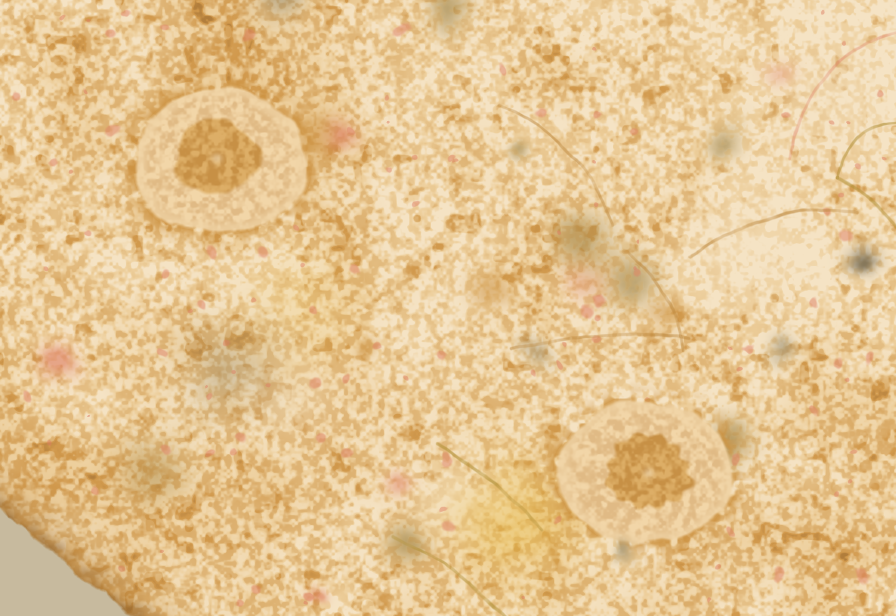
Give the GLSL for this texture, as a WebGL 1 fragment shader.

```glsl
precision highp float;
// Aged parchment ground with two pale discs, soft stains, thin veins and a torn corner.
// Layered value noise sets a cream-to-ochre tone; warped round stains and bowed segments
// place the details in units of canvas height.
uniform vec2 u_resolution;

#define GRAIN_SCALE 105.0
#define GRAIN_AMOUNT 0.50
#define MOTTLE_AMOUNT 0.62
#define WARP_AMOUNT 0.044
#define VEIN_WIDTH 0.0022
#define OCHRE vec3(0.80, 0.57, 0.25)
#define OLIVE vec3(0.64, 0.53, 0.29)
#define GREY vec3(0.60, 0.55, 0.43)
#define PINK vec3(0.87, 0.50, 0.39)
#define YELLOW vec3(0.91, 0.74, 0.30)
#define CREAM vec3(0.96, 0.89, 0.77)
#define BROWN vec3(0.54, 0.36, 0.15)

vec2 p, w; // plain and warped position
float grain;

float hash(vec2 s) {
  vec3 q = fract(s.xyx * 0.1031);
  q += dot(q, q.yzx + 33.33);
  return fract((q.x + q.y) * q.z);
}

float noise(vec2 s) {
  vec2 i = floor(s), f = fract(s);
  f *= f * (3.0 - 2.0 * f);
  return mix(mix(hash(i), hash(i + vec2(1, 0)), f.x),
             mix(hash(i + vec2(0, 1)), hash(i + 1.0), f.x), f.y);
}

float fbm(vec2 s) {
  float sum = 0.0, amp = 0.5;
  for (int i = 0; i < 5; i++) {
    sum += amp * noise(s);
    s = mat2(1.6, 1.2, -1.2, 1.6) * s + 17.3;
    amp *= 0.5;
  }
  return sum;
}

// Soft round stain, 1 at its centre
float blob(float x, float y, float radius) {
  vec2 d = (w - vec2(x, y)) / radius;
  return exp(-1.4 * dot(d, d));
}

// Broken thin line from a to b, bowed sideways
float vein(float ax, float ay, float bx, float by, float bow) {
  vec2 q = mix(p, w, 0.35) - vec2(ax, ay), ab = vec2(bx - ax, by - ay);
  float h = clamp(dot(q, ab) / dot(ab, ab), 0.0, 1.0);
  float d = length(q - ab * h - vec2(-ab.y, ab.x) * bow * 4.0 * h * (1.0 - h));
  return (1.0 - smoothstep(0.4, 1.8, d / VEIN_WIDTH)) * (0.4 + 0.6 * noise(p * 60.0));
}

vec3 toneRamp(float t) {
  vec3 c = mix(CREAM, vec3(0.93, 0.81, 0.61), smoothstep(0.0, 0.4, t));
  c = mix(c, vec3(0.87, 0.70, 0.45), smoothstep(0.35, 0.68, t));
  c = mix(c, vec3(0.82, 0.60, 0.30), smoothstep(0.64, 0.95, t));
  return mix(c, vec3(0.67, 0.47, 0.22), smoothstep(0.95, 1.4, t));
}

// Pale disc with a lobed core and a speckled halo
vec3 disc(vec3 col, vec2 c, vec2 core, float lobes) {
  float wob = 0.12 * noise(p * 16.0) + 0.05 * noise(p * 55.0);
  float d = length((p - c) / vec2(0.14, 0.117)) + wob - 1.085;
  float halo = exp(-abs(d - 0.04) * 11.0) * smoothstep(0.32, 0.68, noise(p * 75.0));
  col = mix(col, OCHRE, 0.8 * halo);
  vec3 body = mix(vec3(0.88, 0.73, 0.52), vec3(0.95, 0.84, 0.66), grain);
  body = mix(body, vec3(0.94, 0.83, 0.65), 0.65 * smoothstep(-0.17, -0.04, d));
  vec2 k = (p - core) / vec2(0.067, 0.06);
  float kd = length(k) + lobes * cos(atan(k.y, k.x) * 12.0) + 0.22 * noise(p * 28.0) - 1.11;
  vec3 heart = mix(vec3(0.77, 0.55, 0.25), vec3(0.86, 0.67, 0.38), grain);
  body = mix(body, heart, 0.92 - 0.92 * smoothstep(-0.06, 0.08, kd));
  body = mix(body, CREAM, 0.5 * exp(-dot(k, k) * 55.0));
  return mix(body, col, smoothstep(-0.025, 0.025, d));
}

void main() {
  p = gl_FragCoord.xy / u_resolution * vec2(1.4545, 1.0);
  w = p + WARP_AMOUNT * (vec2(fbm(p * 13.0), fbm(p * 13.0 + 41.0)) - 0.48);
  grain = smoothstep(0.25, 0.75, 0.6 * noise(p * GRAIN_SCALE) + 0.4 * noise(p * GRAIN_SCALE * 1.9));

  // Ground: broad tone, mottling and grain
  float t = 0.34 - 0.13 * smoothstep(0.5, 1.3, p.x) * smoothstep(0.1, 0.7, p.y);
  t += 0.17 * blob(0.42, 0.9, 0.2) + 0.13 * blob(0.1, 0.2, 0.3) + 0.1 * blob(1.42, 0.2, 0.22);
  t += MOTTLE_AMOUNT * (fbm(p * 9.0) - 0.48) + GRAIN_AMOUNT * (0.48 - grain);
  t += 0.42 * smoothstep(0.58, 0.8, noise(p * 62.0 + 9.0)) * smoothstep(0.35, 0.65, fbm(p * 16.0 + 5.0));
  vec3 col = toneRamp(t);

  // Light patches and yellow glows
  float light = blob(0.47, 0.37, 0.085) + blob(0.73, 0.19, 0.07) + blob(1.21, 0.61, 0.11) + blob(1.36, 0.85, 0.11);
  col = mix(col, CREAM, 0.42 * min(light, 1.0));
  col = mix(col, YELLOW, 0.5 * blob(0.84, 0.15, 0.11) + 0.18 * blob(0.49, 0.5, 0.1));

  // Ochre, olive and grey stains
  float ochre = blob(0.8, 0.525, 0.037) + blob(0.51, 0.78, 0.045) + blob(1.08, 0.49, 0.032) + blob(0.6, 0.43, 0.021);
  col = mix(col, OCHRE, 0.55 * min(ochre, 1.0));
  float olive = blob(0.94, 0.61, 0.047) + blob(1.02, 0.55, 0.05) + blob(1.175, 0.768, 0.032) + blob(0.843, 0.753, 0.017);
  olive += blob(0.73, 0.98, 0.04) + blob(0.665, 0.125, 0.035) + blob(1.19, 0.28, 0.042) + 0.6 * blob(0.25, 0.24, 0.06);
  col = mix(col, OLIVE, min(olive, 1.0) * (0.48 + 0.2 * grain));
  float grey = 0.65 * blob(0.37, 0.4, 0.08) + blob(1.27, 0.435, 0.03) + 0.8 * blob(0.866, 0.425, 0.026) + blob(0.45, 1.0, 0.04);
  col = mix(col, GREY, 0.55 * min(grey, 1.0));
  col = mix(col, GREY * 0.72, 0.8 * blob(1.4, 0.58, 0.028));

  // Pink blots and scattered flecks
  float pink = 1.3 * blob(0.091, 0.416, 0.03) + blob(0.55, 0.78, 0.026) + 0.8 * blob(0.644, 0.217, 0.022);
  pink += 0.5 * blob(1.26, 0.88, 0.03) + blob(0.521, 0.04, 0.016) + 0.5 * blob(0.945, 0.54, 0.035);
  for (int i = 0; i < 3; i++) {
    vec2 g = w * (9.0 + 4.0 * float(i)) + 23.0 * float(i), id = floor(g);
    float size = 0.05 + 0.11 * hash(id + 3.0);
    float d = length(fract(g) - 0.3 - 0.4 * vec2(hash(id), hash(id + 7.0)));
    pink += 0.8 * step(0.84, hash(id + 13.0)) * (1.0 - smoothstep(size * 0.5, size, d));
  }
  col = mix(col, PINK, 0.62 * min(pink, 1.0));

  // Veins
  float rust = vein(0.81, 0.83, 0.99, 0.635, 0.12) + vein(1.12, 0.585, 1.39, 0.655, 0.1);
  rust += vein(0.83, 0.43, 1.12, 0.45, 0.05) + vein(1.02, 0.59, 1.11, 0.43, 0.1);
  col = mix(col, OCHRE * 0.92, 0.65 * min(rust, 1.0));
  float moss = vein(0.71, 0.28, 0.88, 0.14, 0.04) + vein(0.64, 0.13, 0.82, 0.0, 0.04);
  moss += vein(1.36, 0.71, 1.46, 0.8, 0.2) + vein(1.36, 0.71, 1.46, 0.63, 0.05);
  col = mix(col, YELLOW * 0.78, 0.75 * min(moss, 1.0));
  col = mix(col, PINK, 0.5 * vein(1.28, 0.74, 1.46, 0.95, 0.15));

  // Discs
  col = disc(col, vec2(0.356, 0.738), vec2(0.352, 0.743), 0.015);
  col = disc(col, vec2(1.047, 0.232), vec2(1.053, 0.232), 0.07);
  col = mix(col, GREY * 1.15, 0.85 * blob(1.013, 0.106, 0.017));

  // Torn corner with a dark rim
  float edge = p.y - 0.173 + 0.8 * p.x + 0.025 * (fbm(p * 30.0) - 0.48);
  col = mix(col, mix(BROWN, OCHRE, 0.7 * noise(p * 70.0)), 0.85 * exp(-max(edge, 0.0) * 32.0));
  col = mix(vec3(0.78, 0.73, 0.62), col, smoothstep(-0.004, 0.004, edge));
  gl_FragColor = vec4(col, 1.0);
}
```
